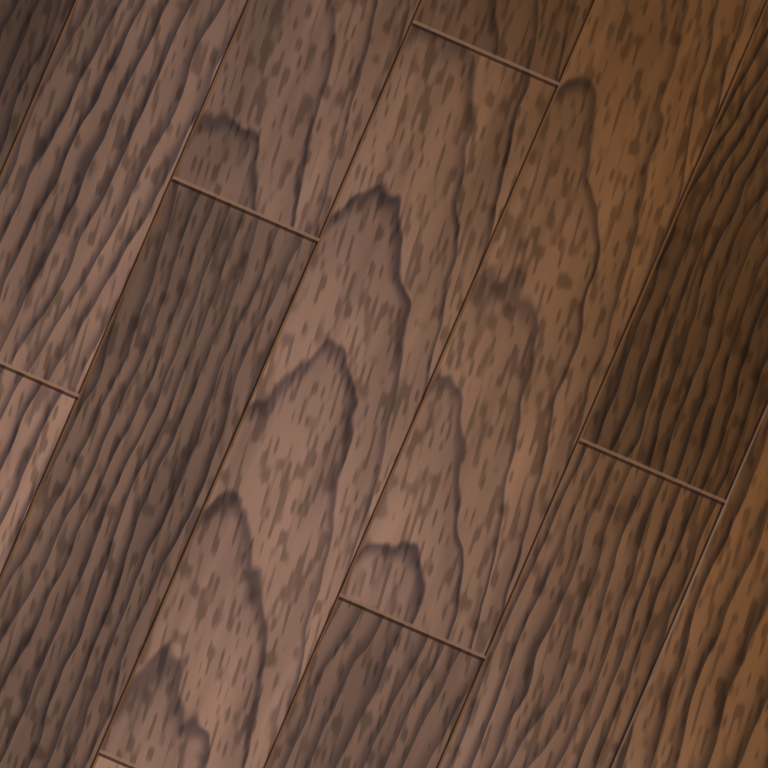
This texture is drawn by a WebGL 1 fragment shader. Its source:

```glsl
precision highp float;
// Diagonal walnut floor: staggered planks with straight or arched grain and fine seams.

uniform vec2 u_resolution;

// Layout, in canvas heights
const vec2 GRAIN_DIR = vec2(0.395, 0.919);
const float PLANK_WIDTH = 0.207;
const float PLANK_LENGTH = 1.034;
const float FIRST_SEAM = -0.0965;
const float FIRST_JOINT = 0.795;
const float STAGGER = 0.31;
const float SEAM_HALF = 0.0013;
const float JOINT_HALF = 0.0022;

// Grain
const float ARCH_SPACING = 0.23;
const float ARCH_CURVE = 22.0;
const float ARCH_PERIOD = 5.0;
const vec2 STRAIGHT_SPACING = vec2(0.022, 0.036);
const vec2 PORE_SCALE = vec2(210.0, 46.0);
const vec2 FIBRE_SCALE = vec2(75.0, 4.0);

// Tone and colour
const vec2 TONE_STEP = vec2(0.4, -0.15);
const float TONE_RANGE = 0.19;
const vec3 WOOD = vec3(0.485, 0.370, 0.312);
const vec3 RING_TINT = vec3(0.50, 0.52, 0.60);
const vec3 WARM_TINT = vec3(0.76, 0.66, 0.46);
const vec3 SEAM_EDGE = vec3(0.43, 0.28, 0.16);
const vec3 SEAM_GLINT = vec3(0.47, 0.41, 0.38);
const vec3 JOINT_EDGE = vec3(0.56, 0.42, 0.33);
const vec3 GROOVE = vec3(0.16, 0.10, 0.08);

float hash(vec2 p) {
  vec3 q = fract(vec3(p.xyx) * 0.1031);
  q += dot(q, q.yzx + 33.33);
  return fract((q.x + q.y) * q.z);
}

float noise(vec2 p) {
  vec2 i = floor(p);
  vec2 f = fract(p);
  f = f * f * (3.0 - 2.0 * f);
  return mix(mix(hash(i), hash(i + vec2(1.0, 0.0)), f.x),
             mix(hash(i + vec2(0.0, 1.0)), hash(i + vec2(1.0, 1.0)), f.x), f.y);
}

float fbm(vec2 p) {
  float sum = 0.0;
  float amp = 0.5;
  for (int i = 0; i < 4; i++) {
    sum += amp * noise(p);
    p = p * 2.03 + 17.3;
    amp *= 0.5;
  }
  return sum;
}

// Soft line of half width w around d = 0
float line(float d, float w, float px) {
  return 1.0 - smoothstep(w - px, w + px, abs(d));
}

// Signed distance to the nearest multiple of a period
float nearest(float x, float period) {
  return x - period * floor(x / period + 0.5);
}

// Darkness of the growth rings at g = (across, along) within a plank
float rings(vec2 g, vec2 plank, vec2 seed) {
  float rnd = hash(plank + 61.0);
  float jitter = noise(g * vec2(70.0, 28.0) + seed) - 0.5;
  float arched = 1.0 - step(1.5, mod(plank.x - mod(plank.y, 2.0), ARCH_PERIOD));

  float off = g.x - PLANK_WIDTH * mix(0.12, 0.30, rnd);
  float bend = fbm(g * vec2(11.0, 5.0) + seed) - 0.47;
  float arch = (g.y + ARCH_CURVE * off * off + 0.24 * bend + 0.02 * jitter) / ARCH_SPACING;

  float sway = fbm(g * vec2(6.0, 2.6) + seed) - 0.47;
  float spacing = mix(STRAIGHT_SPACING.x, STRAIGHT_SPACING.y, rnd);
  float straight = (g.x + 0.08 * sway + 0.004 * jitter + 0.05 * (rnd - 0.5) * g.y) / spacing;

  // Each ring darkens slowly, then ends sharply
  float f = fract(mix(straight, arch, arched) + rnd);
  float core = smoothstep(mix(0.45, 0.74, arched), 0.92, f);
  float shade = 0.75 * core + 0.25 * smoothstep(0.1, 0.9, f);
  float strength = mix(0.45, 1.0, noise(g * vec2(16.0, 5.0) + seed + 9.0));
  return shade * (1.0 - smoothstep(0.92, 1.0, f)) * strength;
}

void main() {
  vec2 p = gl_FragCoord.xy / u_resolution.y;
  float px = 0.8 / u_resolution.y;

  // Plank coordinates
  float across = dot(p, vec2(GRAIN_DIR.y, -GRAIN_DIR.x)) - FIRST_SEAM;
  float column = floor(across / PLANK_WIDTH);
  float along = dot(p, GRAIN_DIR) - FIRST_JOINT - STAGGER * column;
  vec2 plank = vec2(column, floor(along / PLANK_LENGTH));
  vec2 g = vec2(across - column * PLANK_WIDTH, along);
  vec2 seed = 40.0 * vec2(hash(plank + 11.0), hash(plank + 37.0));

  // Wood: plank tone, fibres, rings and pores
  float tone = cos(6.2832 * dot(plank + 1.0, TONE_STEP));
  float fibre = noise(g * FIBRE_SCALE + seed) - 0.5;
  float cloud = fbm(g * vec2(14.0, 5.0) + seed + 5.0) - 0.47;
  float pore = noise((g + vec2(0.12 * g.y, 0.0)) * PORE_SCALE + seed);
  vec3 col = WOOD * (1.0 + TONE_RANGE * tone + 0.13 * fibre + 0.25 * cloud);
  col *= mix(vec3(1.0), RING_TINT, rings(g, plank, seed));
  col *= 1.06 - 0.24 * smoothstep(0.45, 0.9, pore);

  // Light: cool sheen at left, warm and dim at right, dim upper left corner
  float side = p.x + 0.25 * (p.y - 0.5);
  col *= mix(vec3(1.0), WARM_TINT, smoothstep(0.4, 1.0, side));
  col *= 1.0 - 0.22 * smoothstep(0.7, 1.5, p.y - p.x + 0.5);

  // Long seams: dark groove beside a thin lit edge
  float seam = nearest(across, PLANK_WIDTH);
  float glint = smoothstep(0.6, 0.95, p.x) * (1.0 - smoothstep(0.3, 0.6, p.y));
  col = mix(col, GROOVE, 0.75 * line(seam + 0.0018, SEAM_HALF, px));
  col = mix(col, mix(SEAM_EDGE, SEAM_GLINT, glint), 0.7 * line(seam - 0.0010, SEAM_HALF, px));

  // End joints: pale bevel above a dark groove
  float joint = nearest(along, PLANK_LENGTH);
  col = mix(col, GROOVE, 0.65 * line(joint + 0.0030, JOINT_HALF, px));
  col = mix(col, JOINT_EDGE * mix(1.0, 0.8, side), 0.8 * line(joint - 0.0010, JOINT_HALF, px));

  gl_FragColor = vec4(col, 1.0);
}
```
